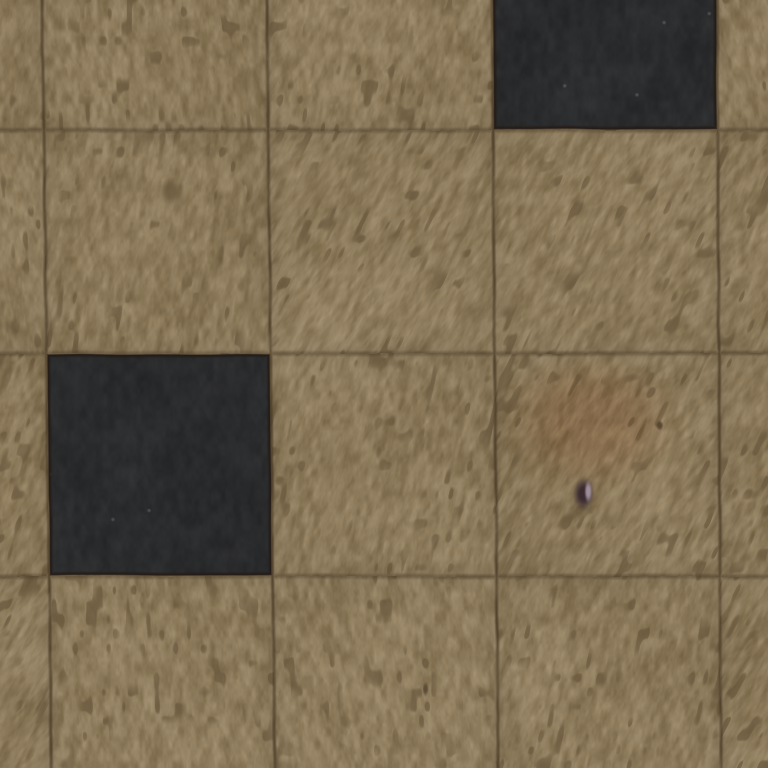
A WebGL 2 fragment shader for this texture:

```glsl
#version 300 es
precision highp float;
// Worn tan floor tiles with two charcoal tiles set on a diagonal.
// A slightly sheared grid gives cells and joints; stretched value noise
// gives the grain, and broad noise, stains and flecks give the wear.

#define PITCH vec2(0.2918, 0.2905)
#define GRID_ORIGIN vec2(0.061, 0.2495)
#define GRAIN_SCALE vec2(135.0, 62.0)
#define GRAIN_CONTRAST 3.6
#define JOINT_WIDTH vec2(0.0026, 0.0042)
#define JOINT_DEPTH vec2(0.78, 0.46)
#define LIGHT_TAN vec3(0.56, 0.49, 0.37)
#define MID_TAN vec3(0.51, 0.44, 0.32)
#define PIT_BROWN vec3(0.40, 0.33, 0.225)
#define JOINT_BROWN vec3(0.29, 0.23, 0.15)
#define CHARCOAL vec3(0.165, 0.168, 0.172)
#define EDGE_BROWN vec3(0.14, 0.11, 0.09)

uniform vec2 u_resolution;
out vec4 fragColor;

float hash(vec2 p) {
    vec3 q = fract(p.xyx * vec3(0.1031, 0.1030, 0.0973));
    q += dot(q, q.yzx + 33.33);
    return fract((q.x + q.y) * q.z);
}

float noise(vec2 p) {
    vec2 i = floor(p), f = fract(p);
    f = f * f * (3.0 - 2.0 * f);
    return mix(mix(hash(i), hash(i + vec2(1, 0)), f.x),
               mix(hash(i + vec2(0, 1)), hash(i + vec2(1, 1)), f.x), f.y);
}

float fbm(vec2 p) {
    float sum = 0.0, weight = 0.5;
    for (int i = 0; i < 3; i++) {
        sum += weight * noise(p);
        p = p * 1.9 + 17.3;
        weight *= 0.5;
    }
    return sum / 0.875;
}

// Soft elliptical blot: 1 at the centre, 0 beyond the radius.
float blot(vec2 p, vec2 centre, vec2 radius) {
    return 1.0 - smoothstep(0.25, 1.0, length((p - centre) / radius));
}

// Tan surface whose grain leans differently in each tile.
vec3 tanTile(vec2 p, vec2 cell) {
    float lean = mix(-0.1, 0.5, hash(cell + 41.0));
    vec2 grainPos = vec2(p.x - lean * p.y, p.y) * GRAIN_SCALE + 37.0 * (cell + 5.0);
    float grain = fbm(grainPos);
    float broad = fbm(p * 7.0 + 20.0);
    float tone = 0.72 + GRAIN_CONTRAST * (grain - 0.5) + 1.1 * (broad - 0.5);
    tone += 0.35 * (hash(cell + 13.0) - 0.5);
    vec3 color = mix(MID_TAN, LIGHT_TAN, tone);
    float pits = smoothstep(0.66, 0.86, noise(grainPos * 0.85 + 91.0));
    pits *= smoothstep(0.3, 0.7, noise(p * 24.0 + 8.0));
    return mix(color, PIT_BROWN, 0.65 * pits);
}

// Stains and flecks on the tan surface.
vec3 addWear(vec3 color, vec2 p) {
    color *= 1.0 - vec3(0.03, 0.10, 0.15) * blot(p, vec2(0.77, 0.45), vec2(0.13, 0.10));
    color = mix(color, PIT_BROWN, 0.7 * blot(p, vec2(0.222, 0.75), vec2(0.018, 0.021)));
    color = mix(color, JOINT_BROWN, 0.8 * blot(p, vec2(0.859, 0.446), vec2(0.006, 0.008)));
    color = mix(color, JOINT_BROWN, 0.7 * blot(p, vec2(0.554, 0.103), vec2(0.005, 0.011)));
    color = mix(color, vec3(0.23, 0.17, 0.19), blot(p, vec2(0.760, 0.357), vec2(0.016, 0.025)));
    return mix(color, vec3(0.61, 0.55, 0.60), blot(p, vec2(0.766, 0.360), vec2(0.006, 0.017)));
}

// Charcoal surface with faint mottling and sparse pale dust.
vec3 charcoalTile(vec2 p, float edge) {
    vec3 color = CHARCOAL + 0.055 * (fbm(p * vec2(110.0, 65.0)) - 0.5);
    color += 0.035 * (fbm(p * 12.0) - 0.5);
    vec2 dustPos = p * 85.0;
    float dust = step(0.985, hash(floor(dustPos) + 6.0));
    dust *= 1.0 - smoothstep(0.05, 0.3, length(fract(dustPos) - 0.5));
    color += 0.13 * dust;
    return mix(EDGE_BROWN, color, smoothstep(0.002, 0.007, edge));
}

void main() {
    vec2 p = gl_FragCoord.xy / u_resolution;
    float pixel = 1.0 / min(u_resolution.x, u_resolution.y);

    // Sheared grid with gently wavering joints
    vec2 gridPos = p;
    gridPos.x += (p.y - 0.5) * mix(0.013, 0.005, p.x);
    gridPos += 0.0016 * (vec2(noise(p.yx * 19.0), noise(p * 19.0 + 50.0)) - 0.5);
    vec2 grid = (gridPos - GRID_ORIGIN) / PITCH;
    vec2 cell = floor(grid), local = fract(grid);
    vec2 edge = min(local, 1.0 - local) * PITCH;

    vec3 color = addWear(tanTile(p, cell), p);

    // Crisp upright joints and softer level joints, each with a dirty margin
    vec2 joint = 1.0 - smoothstep(vec2(0.0), JOINT_WIDTH + pixel, edge);
    vec2 patchy = vec2(noise(p * vec2(9.0, 38.0)), noise(p * vec2(38.0, 9.0) + 30.0));
    joint *= JOINT_DEPTH * mix(vec2(0.6), vec2(1.1), patchy);
    color *= 1.0 - 0.07 * exp(-min(edge.x, edge.y) / 0.009);
    color = mix(color, JOINT_BROWN, max(joint.x, joint.y));

    // Charcoal tiles on every second cell of the diagonal
    float isDark = float(cell.x == cell.y && mod(cell.x, 2.0) == 0.0);
    float inset = min(edge.x, edge.y);
    float cover = isDark * smoothstep(0.0, 0.0012 + pixel, inset);
    color = mix(color, charcoalTile(p, inset), cover);

    fragColor = vec4(color, 1.0);
}
```
